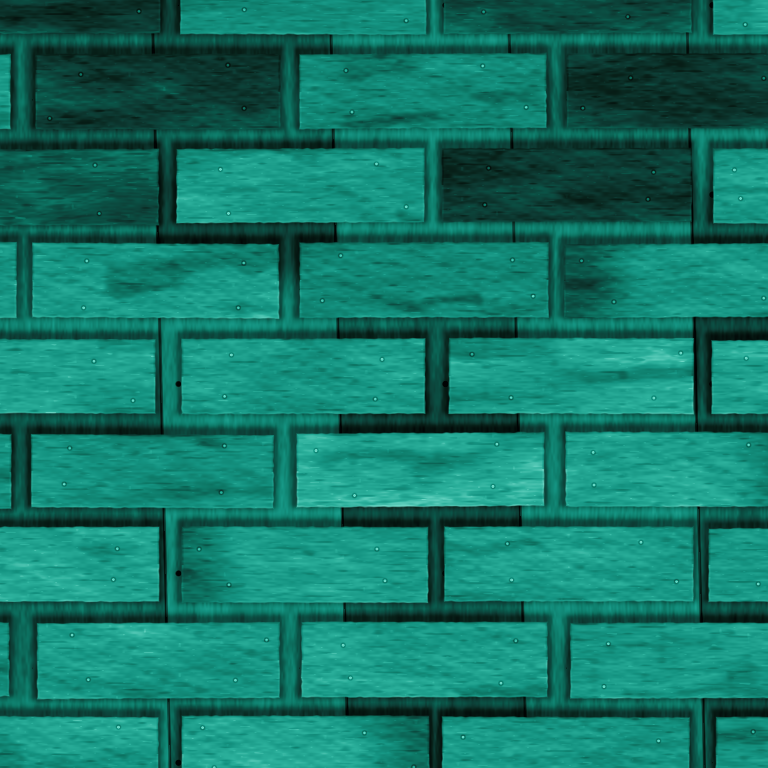
Write a WebGL 2 fragment shader that draws this texture.

```glsl
#version 300 es
precision highp float;
// Staggered teal wooden blocks nailed over a wall of dark vertical boards.
uniform vec2 u_resolution;
out vec4 fragColor;

#define PITCH vec2(0.3477, 0.1233)
#define BLOCK_HALF vec2(0.1600, 0.0485)
#define ORIGIN vec2(0.393, 0.511)
#define STAGGER -0.190
#define JITTER vec2(0.010, 0.003)
#define BOARD_WIDTH 0.232
#define BOARD_START 0.2214
#define BOARD_LEAN 0.0234
#define SHADOW_OFFSET vec2(-0.001, 0.005)
#define SHADOW_REACH 0.017
#define NAIL_RADIUS 0.0021
#define GRAIN 1.9

// Tones from deep shade to worn highlight
const vec3 TEAL[7] = vec3[7](
  vec3(0.03, 0.13, 0.10), vec3(0.05, 0.23, 0.20), vec3(0.04, 0.33, 0.28),
  vec3(0.05, 0.47, 0.40), vec3(0.08, 0.58, 0.51), vec3(0.17, 0.69, 0.61),
  vec3(0.42, 0.84, 0.77));

float hash(vec2 p) {
  return fract(sin(dot(p, vec2(127.1, 311.7))) * 43758.5453);
}

float noise(vec2 p) {
  vec2 i = floor(p), f = fract(p);
  f = f * f * (3.0 - 2.0 * f);
  return mix(mix(hash(i), hash(i + vec2(1, 0)), f.x),
             mix(hash(i + vec2(0, 1)), hash(i + vec2(1, 1)), f.x), f.y);
}

// Wood fibres running along x, centred on zero
float fibres(vec2 p) {
  p.y += 0.008 * noise(p * vec2(9.0, 14.0));
  float sum = 0.0, weight = 0.32;
  vec2 scale = vec2(11.0, 85.0);
  for (int i = 0; i < 4; i++) {
    sum += weight * (noise(p * scale + float(i) * 17.3) - 0.5);
    scale *= vec2(2.2, 1.7);
  }
  return sum;
}

vec3 tealRamp(float tone) {
  vec3 c = TEAL[0];
  for (int i = 1; i < 7; i++) c = mix(c, TEAL[i], clamp(tone - float(i - 1), 0.0, 1.0));
  return c * clamp(1.0 + 0.5 * tone, 0.1, 1.0);
}

float boxDistance(vec2 p, vec2 halfSize) {
  vec2 d = abs(p) - halfSize;
  return length(max(d, 0.0)) + min(max(d.x, d.y), 0.0);
}

// Vertical boards with uneven weathering and thin seams
float boardTone(vec2 p, float px) {
  float s = (p.x - BOARD_START + BOARD_LEAN * p.y) / BOARD_WIDTH;
  float id = floor(s);
  float seam = abs(s - floor(s + 0.5)) * BOARD_WIDTH;
  float wear = noise(vec2(id * 7.31 + 2.0, p.y * 7.0));
  float tone = mix(1.4, 3.7, smoothstep(0.1, 0.8, wear)) + GRAIN * fibres(p.yx + id * 3.7);
  return tone - 2.6 * (1.0 - smoothstep(0.0006, 0.0016 + px, seam));
}

// Face of one block; q is measured from its centre
float blockTone(vec2 q, vec2 id, float d, float px) {
  vec2 seed = q + vec2(hash(id), hash(id + 5.0)) * 40.0;
  float weathered = step(1.5, id.y) * mod(id.x + id.y, 2.0);
  float tone = 4.05 + 0.9 * (hash(id + 9.0) - 0.5) + 0.5 * exp(-0.5 * pow(id.y + 0.7, 2.0));
  float stain = noise(seed * vec2(7.0, 32.0) + 0.6 * noise(seed * 30.0));
  tone += 0.9 * (noise(seed * vec2(8.0, 14.0)) - 0.5);
  tone -= weathered * (1.5 + 1.9 * stain);
  // Sooty end on a few blocks
  float side = sign(hash(id + 3.0) - 0.5);
  float soot = step(0.78, hash(id + 13.0)) * smoothstep(0.06, 0.17, q.x * side + 0.03 * stain);
  tone -= (1.0 - weathered) * (1.8 * soot + 1.2 * smoothstep(0.72, 0.95, stain));
  // Grain, raised specks and a bevelled edge
  tone += GRAIN * fibres(seed);
  tone += 0.7 * smoothstep(0.80, 0.96, noise(seed * vec2(110.0, 260.0)));
  tone -= 0.9 * smoothstep(0.65, 0.95, noise(seed * vec2(45.0, 240.0)));
  float rim = smoothstep(-0.0035, -0.0005, d);
  tone += rim * (q.y < 0.0 ? 0.5 : -0.7);
  // Nails near both ends
  for (int i = 0; i < 4; i++) {
    vec2 k = vec2(i % 2, i / 2) * 2.0 - 1.0;
    vec2 j = vec2(hash(id + k * 2.3), hash(id + k * 4.1 + 7.0)) - 0.5;
    float r = length(q - k * vec2(0.108, 0.026) - j * vec2(0.07, 0.02));
    tone -= 1.5 * (1.0 - smoothstep(NAIL_RADIUS, NAIL_RADIUS * 1.6 + px, r));
    tone += 3.6 * (1.0 - smoothstep(NAIL_RADIUS * 0.4, NAIL_RADIUS * 0.7 + px, r));
  }
  return tone;
}

void main() {
  float px = 1.0 / u_resolution.y;
  vec2 p = gl_FragCoord.xy * px;
  float nearest = 1.0, shadow = 0.0, hole = 0.0;
  vec2 local = vec2(0.0), blockId = vec2(0.0);
  float midRow = floor((p.y - ORIGIN.y) / PITCH.y + 0.5);

  // Nearest block, with shadows from all its neighbours
  for (int j = -1; j <= 1; j++) for (int i = -1; i <= 1; i++) {
    float row = midRow + float(j);
    float start = ORIGIN.x + mod(row, 2.0) * STAGGER;
    vec2 id = vec2(floor((p.x - start) / PITCH.x + 0.5) + float(i), row);
    vec2 q = p - vec2(start, ORIGIN.y) - id * PITCH;
    float holeSize = 0.0035 * step(0.5, hash(id + 21.0)) * (1.0 - mod(row, 2.0));
    hole = max(hole, 1.0 - smoothstep(-px, px, length(q - vec2(0.187, -0.011)) - holeSize));
    vec2 r = vec2(hash(id + 1.7), hash(id + 6.2)) - 0.5;
    q -= r * JITTER;
    q.y += q.x * 0.012 * (hash(id + 8.4) - 0.5);
    vec2 size = BLOCK_HALF + r.yx * vec2(0.005, 0.002);
    float d = boxDistance(q, size) + 0.0014 * (noise(p * 160.0) - 0.5);
    float fall = max(boxDistance(q - SHADOW_OFFSET, size), 0.0);
    shadow = max(shadow, 1.0 - smoothstep(0.0, SHADOW_REACH, fall));
    if (d < nearest) { nearest = d; local = q; blockId = id; }
  }

  vec3 wall = tealRamp(boardTone(p, px) - 2.3 * shadow * shadow - 4.0 * hole);
  vec3 face = tealRamp(blockTone(local, blockId, nearest, px));
  fragColor = vec4(mix(face, wall, smoothstep(-px, px, nearest)), 1.0);
}
```
